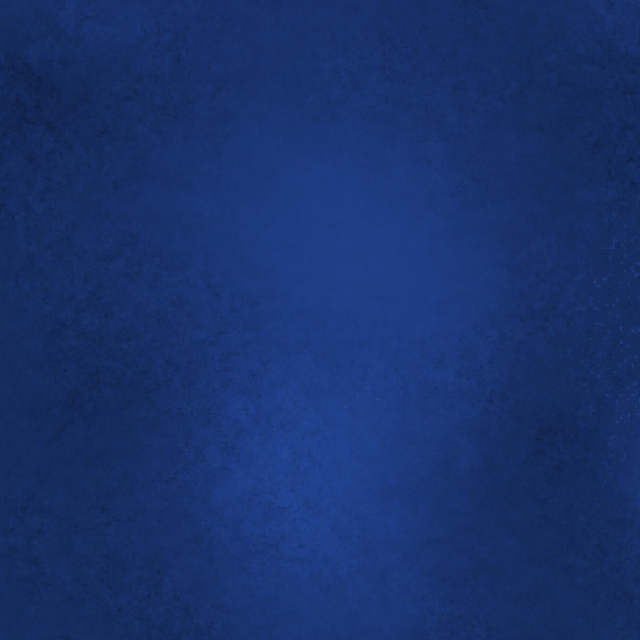
Give the GLSL for this background, as a Shadertoy shader.

```glsl
float hash(vec2 p) {
    vec3 q = fract(vec3(p.xyx) * 0.1031);
    q += dot(q, q.yzx + 33.33);
    return fract((q.x + q.y) * q.z);
}

float valueNoise(vec2 p) {
    vec2 cell = floor(p), f = fract(p);
    f = f * f * (3.0 - 2.0 * f);
    return mix(mix(hash(cell), hash(cell + vec2(1, 0)), f.x),
               mix(hash(cell + vec2(0, 1)), hash(cell + vec2(1, 1)), f.x), f.y);
}

float fbm(vec2 p) {
    float sum = 0.0, amplitude = 0.5;
    for (int i = 0; i < 5; i++) {
        sum += amplitude * valueNoise(p);
        p = mat2(1.6, 1.2, -1.2, 1.6) * p + 17.3;
        amplitude *= 0.5;
    }
    return sum / 0.97;
}

// Soft elliptical light
float glow(vec2 p, vec2 centre, vec2 radius) {
    vec2 d = (p - centre) / radius;
    return exp(-dot(d, d));
}

// Broad light and shade
float lighting(vec2 p) {
    float light = 0.372;
    light += 0.150 * glow(p, vec2(0.52, 0.63), vec2(0.26, 0.24));
    light += 0.150 * glow(p, vec2(0.48, 0.28), vec2(0.20, 0.16));
    light += 0.095 * glow(p, vec2(0.53, 0.07), vec2(0.19, 0.16));
    light += 0.050 * glow(p, vec2(0.69, 0.47), vec2(0.13, 0.17));
    light += 0.080 * glow(p, vec2(1.01, 0.27), vec2(0.05, 0.10));
    light += 0.050 * glow(p, vec2(0.98, 1.00), vec2(0.12, 0.07));
    light += 0.045 * glow(p, vec2(0.15, 0.98), vec2(0.15, 0.08));
    light += 0.030 * glow(p, vec2(0.48, 0.98), vec2(0.22, 0.10));
    light -= 0.045 * glow(p, vec2(0.04, 0.85), vec2(0.16, 0.09));
    light -= 0.030 * glow(p, vec2(0.86, 0.30), vec2(0.10, 0.14));
    light -= 0.035 * glow(p, vec2(0.17, 0.36), vec2(0.12, 0.10));
    light -= 0.020 * glow(p, vec2(0.92, 0.80), vec2(0.12, 0.12));
    return light;
}

void mainImage(out vec4 fragColor, in vec2 fragCoord) {
    vec2 uv = fragCoord / iResolution.xy;

    // Ragged borders between light and shade
    vec2 warp = vec2(fbm(uv * 22.0), fbm(uv * 22.0 + 40.0)) - 0.5;
    float light = lighting(uv + 0.07 * warp);

    // Mottling, strongest in a ring around the lit centre
    float ring = 1.0 - glow(uv, vec2(0.56, 0.64), vec2(0.20, 0.24));
    float patches = smoothstep(0.35, 0.65, fbm(uv * 7.0 + 9.0));
    float roughness = mix(0.25, 1.0, ring * (0.4 + 0.6 * patches));
    light += 0.10 * roughness * (fbm(uv * 65.0 + 5.0) - 0.5);
    light += 0.055 * roughness * (valueNoise(uv * 230.0) - 0.5);

    // Dark pits and pale flecks
    float fleck = valueNoise(uv * 150.0 + 71.0);
    light -= 0.05 * roughness * patches * smoothstep(0.75, 0.95, fleck);
    float paleZone = glow(uv, vec2(0.98, 0.47), vec2(0.08, 0.22))
                   + 0.7 * glow(uv, vec2(0.56, 0.38), vec2(0.04, 0.03));
    light += 0.13 * paleZone * smoothstep(0.70, 0.95, valueNoise(uv * 170.0 + 23.0));

    // Fine grain
    light += 0.016 * (hash(floor(uv * 512.0)) - 0.5);

    fragColor = vec4(vec3(0.23, 0.46, 1.0) * light, 1.0);
}
```
